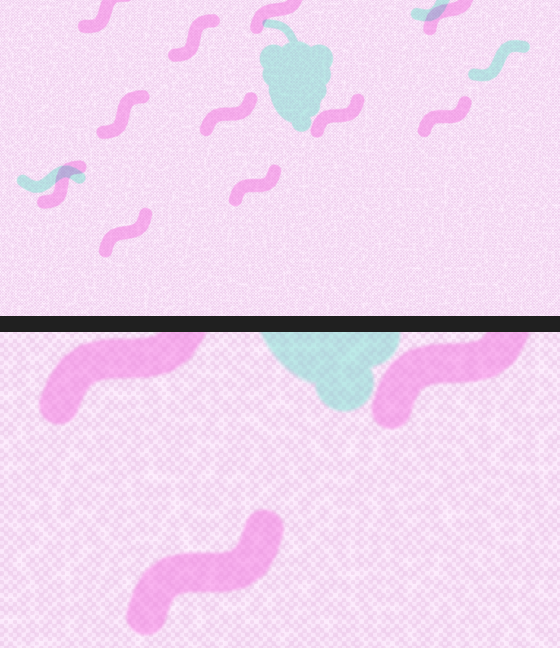
Top: the whole. Bottom: its middle third, enlarged.
A Shadertoy shader for this background:

```glsl
#define PAPER_LIGHT vec3(0.982, 0.904, 0.982)
#define PAPER_DARK vec3(0.948, 0.838, 0.940)
#define PINK_INK vec3(0.995, 0.768, 0.957)
#define TEAL_INK vec3(0.752, 1.008, 0.925)
#define SCREEN_FREQ 108.0
#define SCREEN_SOFT 0.30
#define GRAIN_FREQ 80.0
#define GRAIN_DEPTH 0.055
#define RIBBON_RADIUS 0.0208
#define EDGE_SOFT 0.0032

const float PI = 3.14159265;

// Rows of ribbons: first x, y, step in x, count
const vec4 PINK_ROWS[5] = vec4[5](
    vec4(0.336, 0.965, 0.540, 3.0), vec4(0.611, 0.880, 0.0, 1.0),
    vec4(0.386, 0.635, 0.342, 4.0), vec4(0.190, 0.418, 0.620, 2.0),
    vec4(0.394, 0.260, 0.0, 1.0));
const vec4 TEAL_ROWS[3] = vec4[3](
    vec4(1.579, 0.808, 0.0, 1.0), vec4(0.162, 0.433, 0.0, 1.0),
    vec4(1.400, 0.995, 0.0, 1.0));

vec2 hash2(vec2 p) {
    vec3 q = fract(vec3(p.xyx) * vec3(0.1031, 0.1030, 0.0973));
    q += dot(q, q.yzx + 33.33);
    return fract((q.xx + q.yz) * q.zy);
}

float segment(vec2 p, vec2 a, vec2 b) {
    vec2 ab = b - a;
    return length(p - a - ab * clamp(dot(p - a, ab) / dot(ab, ab), 0.0, 1.0));
}

// Distance to a curved line; wave makes an S, arch makes a bow
float curve(vec2 p, float angle, float halfLength, float wave, float arch) {
    float c = cos(angle), s = sin(angle);
    p = mat2(c, -s, s, c) * p;
    float d = 1e3;
    vec2 a = vec2(-halfLength, 0.0);
    for (int i = 1; i <= 10; i++) {
        float t = float(i) * 0.2 - 1.0;
        vec2 b = vec2(t * halfLength, wave * sin(PI * t) + arch * cos(0.5 * PI * t));
        d = min(d, segment(p, a, b));
        a = b;
    }
    return d;
}

float pinkRibbons(vec2 p) {
    float d = 1e3;
    for (int r = 0; r < 5; r++) {
        vec4 row = PINK_ROWS[r];
        for (float k = 0.0; k < row.w; k++) {
            vec2 rnd = hash2(vec2(k + 3.0, float(r) + 7.0));
            vec2 centre = row.xy + vec2(k * row.z, 0.0) + (rnd - 0.5) * 0.012;
            float wave = centre.x - 0.5 * centre.y > 0.22 ? -0.019 : 0.021;
            float angle = 0.58 + 0.20 * rnd.x;
            d = min(d, curve(p - centre, angle, 0.076 + 0.012 * rnd.y, wave, 0.0));
        }
    }
    return d - RIBBON_RADIUS;
}

float tealRibbons(vec2 p) {
    float d = 1e3;
    for (int r = 0; r < 3; r++) {
        vec2 centre = TEAL_ROWS[r].xy;
        d = min(d, curve(p - centre, 0.32 * centre.x, 0.090, 0.023, 0.0));
    }
    return d - RIBBON_RADIUS * 0.9;
}

// Lobed fruit with a bowed stem
float berry(vec2 p) {
    p -= vec2(0.938, 0.815);
    float d = (length((p + vec2(0.0, 0.075)) / vec2(0.088, 0.130)) - 1.0) * 0.09;
    for (float i = 0.0; i < 5.0; i++) {
        float f = i / 4.0;
        vec2 q = p - vec2(0.016 * f * f, -0.201 * f);
        q.x = abs(q.x) - 0.072 * (1.0 - f * f);
        d = min(d, length(q) - mix(0.044, 0.031, f));
    }
    float stem = curve(p - vec2(-0.051, 0.081), -0.6, 0.053, 0.0, 0.020) - 0.013;
    return min(d, stem);
}

// Distance to the nearest scattered grain
float cellular(vec2 p) {
    vec2 cell = floor(p);
    float d = 2.0;
    for (int y = -1; y <= 1; y++)
        for (int x = -1; x <= 1; x++) {
            vec2 c = cell + vec2(x, y);
            d = min(d, length(c + hash2(c) - p));
        }
    return d;
}

float coverage(float d) {
    return 1.0 - smoothstep(-EDGE_SOFT, EDGE_SOFT, d);
}

void mainImage(out vec4 fragColor, in vec2 fragCoord) {
    vec2 p = fragCoord / iResolution.y;
    float teal = coverage(min(tealRibbons(p), berry(p)));
    float pink = coverage(pinkRibbons(p));

    // Staggered print screen, broken up by paper grain and calmer under ink
    vec2 wave = cos(2.0 * PI * SCREEN_FREQ * p);
    float grain = cellular(p * GRAIN_FREQ) - 0.48;
    float dots = wave.x * wave.y + 0.5 * grain + 0.03;
    float tone = smoothstep(-SCREEN_SOFT, SCREEN_SOFT, dots);
    tone = mix(tone, 0.5, 0.45 * max(teal, pink));
    vec3 color = mix(PAPER_DARK, PAPER_LIGHT, tone) + GRAIN_DEPTH * grain * vec3(0.4, 1.0, 0.4);

    // Translucent inks
    color *= mix(vec3(1.0), TEAL_INK, teal);
    color *= mix(vec3(1.0), PINK_INK, pink);

    fragColor = vec4(clamp(color, 0.0, 1.0), 1.0);
}
```
